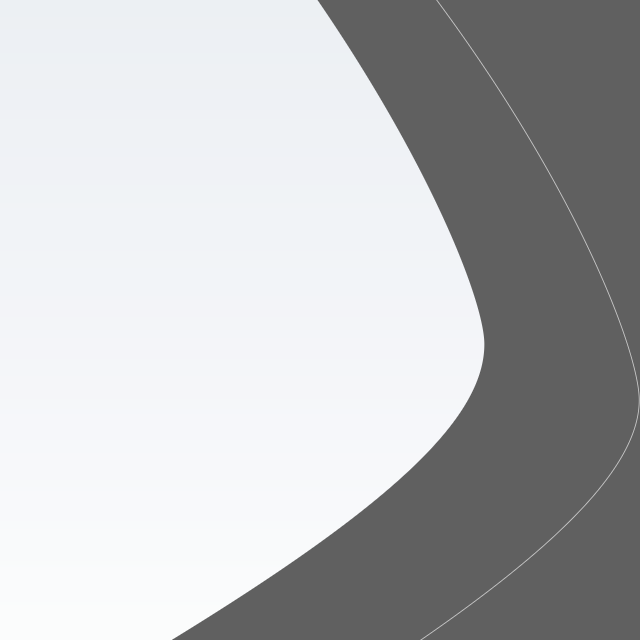
Reproduce this background procedurally as a Shadertoy shader.

```glsl
#define GREY vec3(0.376)
#define PANEL_TOP vec3(0.926, 0.940, 0.953)
#define PANEL_MID vec3(0.953, 0.959, 0.974)
#define PANEL_LOW vec3(0.986, 0.990, 0.990)
#define LINE_COLOR vec3(0.80)
#define LINE_WIDTH 0.0013
#define PANEL_TIP vec2(0.7568, 0.4622)
#define LINE_TIP vec2(0.9988, 0.3750)
#define SOLVE_STEPS 18

// Cubic Bezier point
vec2 bezier(vec2 a, vec2 b, vec2 c, vec2 d, float t) {
    float s = 1.0 - t;
    return s * s * s * a + 3.0 * s * s * t * b + 3.0 * s * t * t * c + t * t * t * d;
}

// Signed distance to an arc that leaves its tip vertically; negative on the left
float arcDistance(vec2 p, vec2 tip, float handleY, vec2 control, vec2 end) {
    vec2 handle = vec2(tip.x, handleY);
    float direction = sign(end.y - tip.y);
    float lo = 0.0, hi = 1.0;

    // Find the curve parameter at this height by bisection
    for (int i = 0; i < SOLVE_STEPS; i++) {
        float mid = 0.5 * (lo + hi);
        float y = bezier(tip, handle, control, end, mid).y;
        if ((p.y - y) * direction > 0.0) lo = mid;
        else hi = mid;
    }

    // Turn the horizontal gap into a distance across the tangent
    float t = 0.5 * (lo + hi), s = 1.0 - t;
    vec2 tangent = s * s * (handle - tip) + 2.0 * s * t * (control - handle)
                 + t * t * (end - control);
    float gap = p.x - bezier(tip, handle, control, end, t).x;
    return gap * abs(tangent.y) / length(tangent);
}

float panelDistance(vec2 p) {
    return p.y > PANEL_TIP.y
        ? arcDistance(p, PANEL_TIP, 0.5273, vec2(0.6745, 0.7396), vec2(0.4961, 1.0))
        : arcDistance(p, PANEL_TIP, 0.3451, vec2(0.6078, 0.2083), vec2(0.2682, 0.0));
}

float lineDistance(vec2 p) {
    return p.y > LINE_TIP.y
        ? arcDistance(p, LINE_TIP, 0.4466, vec2(0.9063, 0.6979), vec2(0.6823, 1.0))
        : arcDistance(p, LINE_TIP, 0.2773, vec2(0.8841, 0.1563), vec2(0.6576, 0.0));
}

// Pixel coverage of the region where the distance is negative
float coverage(float distance, float pixel) {
    return clamp(0.5 - distance / pixel, 0.0, 1.0);
}

void mainImage(out vec4 fragColor, in vec2 fragCoord) {
    vec2 uv = fragCoord / iResolution.xy;
    float pixel = 1.0 / min(iResolution.x, iResolution.y);

    // Pale panel, brighter toward the bottom
    vec3 panel = mix(PANEL_LOW, PANEL_MID, clamp(uv.y * 2.0, 0.0, 1.0));
    panel = mix(panel, PANEL_TOP, clamp(uv.y * 2.0 - 1.0, 0.0, 1.0));
    vec3 color = mix(GREY, panel, coverage(panelDistance(uv), pixel));

    // Hairline curve
    float d = lineDistance(uv);
    float hairline = coverage(d - 0.5 * LINE_WIDTH, pixel)
                   - coverage(d + 0.5 * LINE_WIDTH, pixel);
    color = mix(color, LINE_COLOR, hairline);

    fragColor = vec4(color, 1.0);
}
```
